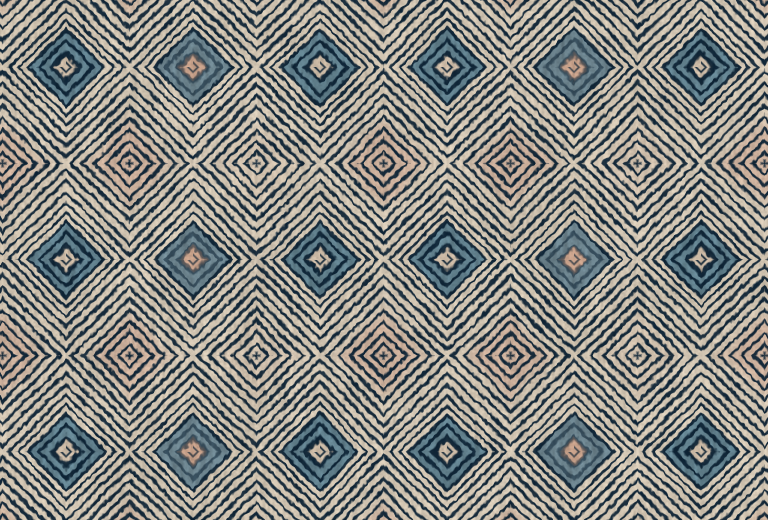
Give the GLSL for this pattern, as a WebGL 1 fragment shader.

```glsl
precision highp float;

uniform vec2 u_resolution;

float hash(vec2 p) {
  return fract(sin(dot(p, vec2(127.1, 311.7))) * 43758.5453);
}

float noise(vec2 p) {
  vec2 i = floor(p);
  vec2 f = fract(p);
  f = f * f * (3.0 - 2.0 * f);
  return mix(mix(hash(i), hash(i + vec2(1.0, 0.0)), f.x),
             mix(hash(i + vec2(0.0, 1.0)), hash(i + 1.0), f.x), f.y);
}

// 1 for every third column, counted from the given one
float everyThird(float column, float first) {
  return 1.0 - step(0.5, mod(column - first, 3.0));
}

void main() {
  vec2 uv = gl_FragCoord.xy / u_resolution;
  vec2 grid = uv * vec2(6.047, 2.705) + vec2(-0.02, 0.145);
  vec2 local = fract(grid) - 0.5;

  // Ring number: 0 at a blue centre, 14 at a warm centre on the cell corners
  float ring = dot(abs(local), vec2(11.1, 16.9));
  float spread = 0.38 * smoothstep(0.0, 2.0, ring) * (1.0 - smoothstep(3.0, 5.5, ring));

  // Slight hand-drawn wobble and the jagged edge left by the warp threads
  float away = smoothstep(0.5, 4.0, min(ring, 14.0 - ring));
  float wobble = (noise(grid * vec2(5.0, 7.0)) - 0.5) * 0.22
               + (noise(grid * vec2(1.7, 2.6) + 31.0) - 0.5) * 0.25;
  float jag = noise(uv * vec2(256.0, 130.0)) - 0.5;
  float d = ring - spread + wobble * away + jag * 0.3;
  float warmD = 14.0 - d;

  float edge = 0.6 * 67.1 / u_resolution.x + 0.07;
  float softBlue = everyThird(floor(grid.x), 1.0);
  float paleWarm = everyThird(floor(grid.x + 0.5), 2.0);

  // Cream ground, warm diamonds, blue diamonds with a light heart
  vec3 color = mix(vec3(0.84, 0.79, 0.715), vec3(0.80, 0.75, 0.675),
                   noise(grid * 3.0 + 7.0));
  float warmTint = 1.0 - smoothstep(2.4, 4.8, warmD + noise(grid * 8.0) - 0.5);
  color = mix(color, vec3(0.79, 0.65, 0.57), warmTint * mix(0.68, 0.15, paleWarm));

  vec3 blue = mix(vec3(0.38, 0.50, 0.55), vec3(0.42, 0.51, 0.55), softBlue);
  blue *= 0.9 + 0.2 * noise(uv * vec2(190.0, 28.0));
  color = mix(color, blue, 1.0 - smoothstep(3.0 - edge, 3.0 + edge, d));
  vec3 heart = mix(vec3(0.80, 0.73, 0.65), vec3(0.78, 0.63, 0.54), softBlue);
  color = mix(color, heart, 1.0 - smoothstep(1.0 - edge, 1.0 + edge, d));

  // Dark concentric lines, a little heavier around the blue diamonds
  float inBlue = 1.0 - smoothstep(3.3, 3.6, d);
  float width = 0.185 + 0.025 * inBlue + 0.1 * (noise(grid * vec2(9.0, 13.0) + 53.0) - 0.5);
  float ink = 1.0 - smoothstep(width - edge, width + edge, abs(fract(d + 0.5) - 0.5));
  ink *= step(0.5, d);
  ink *= 1.0 - 0.4 * softBlue * (1.0 - smoothstep(2.4, 2.6, d));

  // Broken loop in each blue heart, small cross in each warm one
  float loopLine = 1.0 - smoothstep(0.11 - edge, 0.11 + edge, abs(ring - 0.42));
  loopLine *= 1.0 - step(0.0, local.y) * step(local.x, -0.003);
  ink = max(ink, loopLine * mix(0.95, 0.7, softBlue));
  vec2 arm = abs(fract(grid) - step(0.5, fract(grid))) * vec2(11.1, 16.9);
  float crossD = max(min(arm.x, arm.y) - 0.1, max(arm.x, arm.y) - 0.34);
  ink = max(ink, 0.9 * (1.0 - smoothstep(-edge, edge, crossD)));

  // Faded dye and woven thread shading
  ink *= 0.88 + 0.12 * noise(uv * vec2(230.0, 60.0) + 17.0);
  color = mix(color, vec3(0.045, 0.13, 0.2), ink);
  float thread = noise(uv * vec2(300.0, 35.0) + 83.0) - 0.5;
  float weave = noise(uv * vec2(380.0, 250.0) + 9.0) - 0.5;
  color *= 1.0 + 0.12 * thread + 0.1 * weave;
  gl_FragColor = vec4(color, 1.0);
}
```
